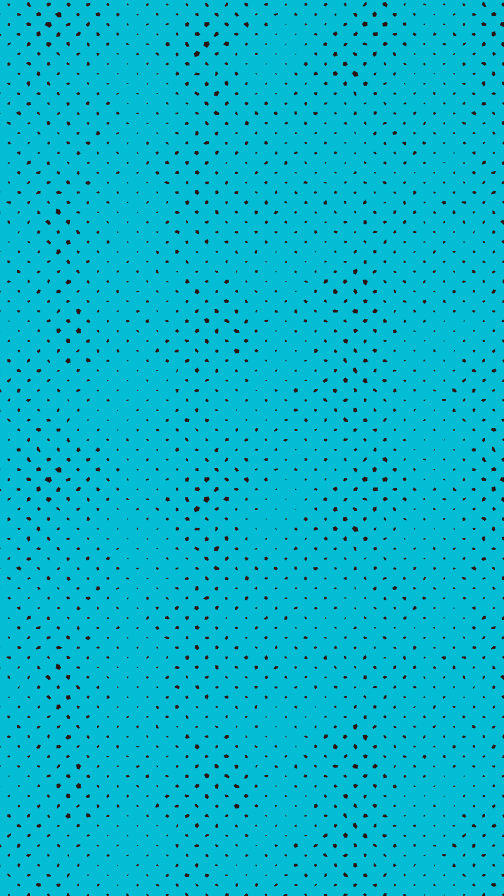
This pattern is drawn by a Shadertoy shader. Its source:

```glsl
// Small dark chips on a flat cyan ground, set on a staggered grid.
// Each chip is a hashed five-sided convex shape; its size follows soft vertical
// bands and gradient noise, all wrapped so that a large square tile repeats.

const float TAU = 6.2831853;
const float COLUMNS = 25.47;            // grid pitches across the canvas
const float TILE = 23.0;                // pitches before the variation repeats
const vec2 GRID_PHASE = vec2(0.45, 0.05);
const vec3 GROUND = vec3(0.01, 0.74, 0.83);
const vec3 CHIP = vec3(0.17, 0.07, 0.07);

const float MIN_RADIUS = 0.03;          // chip radii, in pitches
const float MAX_RADIUS = 0.16;
const float MEAN_SIZE = 0.36;           // 0 is smallest, 1 is largest
const float BAND_AMOUNT = 0.13;
const float CLUSTER_AMOUNT = 0.5;
const float RANDOM_AMOUNT = 0.35;
const float BANDS = 3.0;                // dense bands per tile
const float BAND_CENTRE = 10.6;
const float CLUSTERS = 6.0;             // noise cells per tile
const float MAX_STRETCH = 1.6;
const int EDGES = 5;

float hash(vec2 p, float seed) {
    vec3 q = fract(vec3(p.xyx + seed * 7.31) * vec3(0.1031, 0.1030, 0.0973));
    q += dot(q, q.yzx + 33.33);
    return fract((q.x + q.y) * q.z);
}

// Dot product of a hashed unit gradient, wrapped to the tile, with the offset
float gradientDot(vec2 cell, vec2 offset) {
    float angle = TAU * hash(mod(cell, CLUSTERS), 11.0);
    return dot(vec2(cos(angle), sin(angle)), offset);
}

float gradientNoise(vec2 p) {
    vec2 cell = floor(p);
    vec2 f = p - cell;
    vec2 u = f * f * f * (f * (f * 6.0 - 15.0) + 10.0);
    vec2 e = vec2(1.0, 0.0);
    float low = mix(gradientDot(cell, f), gradientDot(cell + e, f - e), u.x);
    float high = mix(gradientDot(cell + e.yx, f - e.yx),
                     gradientDot(cell + 1.0, f - 1.0), u.x);
    return mix(low, high, u.y);
}

float chipRadius(vec2 site) {
    float band = cos(TAU * BANDS * (site.x + GRID_PHASE.x - BAND_CENTRE) / TILE);
    float cluster = gradientNoise(site * CLUSTERS / TILE);
    float size = MEAN_SIZE + BAND_AMOUNT * band + CLUSTER_AMOUNT * cluster
               + RANDOM_AMOUNT * (hash(site, 1.0) - 0.5);
    return mix(MIN_RADIUS, MAX_RADIUS, clamp(size, 0.0, 1.0));
}

// Signed distance to an irregular chip bounded by rotated half planes
float chipDistance(vec2 p, vec2 site) {
    float radius = chipRadius(site);
    float tilt = (hash(site, 2.0) - 0.5) * 0.4 * TAU;
    float c = cos(tilt), s = sin(tilt);
    p = mat2(c, -s, s, c) * p;
    p.y *= mix(1.0, MAX_STRETCH, hash(site, 3.0));
    float turn = hash(site, 4.0);
    float d = -1.0;
    for (int i = 0; i < EDGES; i++) {
        float k = float(i);
        float jitter = 0.4 * (hash(site, 5.0 + k) - 0.5);
        float angle = TAU * (k + turn + jitter) / float(EDGES);
        float reach = radius * mix(0.7, 1.2, hash(site, 15.0 + k));
        d = max(d, dot(p, vec2(cos(angle), sin(angle))) - reach);
    }
    return d;
}

void mainImage(out vec4 fragColor, in vec2 fragCoord) {
    float pixel = COLUMNS / iResolution.x;
    vec2 p = fragCoord * pixel - GRID_PHASE;

    // Two square grids, the second shifted by half a pitch
    float d = 1.0;
    for (int i = 0; i < 2; i++) {
        float shift = 0.5 * float(i);
        vec2 cell = floor(p - shift + 0.5);
        vec2 site = mod(cell, TILE) + shift;
        d = min(d, chipDistance(p - shift - cell, site));
    }

    float cover = 1.0 - smoothstep(-0.7 * pixel, 0.7 * pixel, d);
    fragColor = vec4(mix(GROUND, CHIP, cover), 1.0);
}
```
